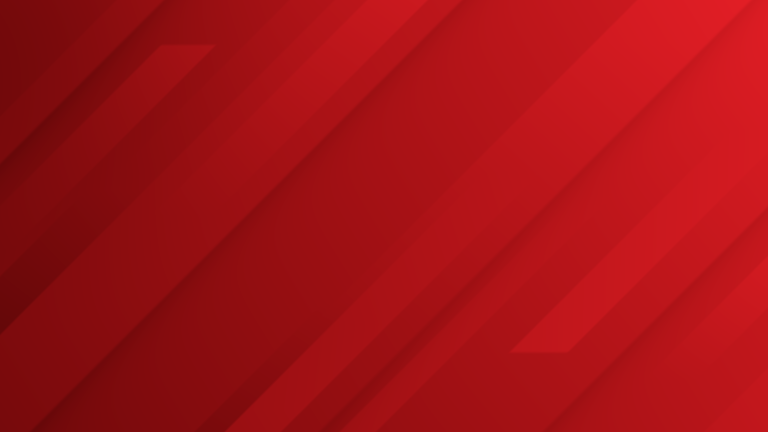
A Shadertoy shader for this background:

```glsl
float edge(float at, float x, float blur) {
    return smoothstep(at - blur, at + blur, x);
}

float band(float x, float from, float to, float blur) {
    return edge(from, x, blur) - edge(to, x, blur);
}

// Strip between two diagonals, fading from full height to clear height
float fadingStrip(float diagonal, float from, float to, float y, float full, float clear, float blur) {
    float fade = clamp((y - clear) / (full - clear), 0.0, 1.0);
    return band(diagonal, from, to, blur) * fade;
}

// Shadow cast to the lower right of a raised edge
float castShadow(float diagonal, float at, float spread, float blur) {
    return edge(at, diagonal, blur) * exp(-max(diagonal - at, 0.0) / spread);
}

vec3 redRamp(float tone) {
    return vec3(tone, 0.14 * tone * tone + 0.008, 0.18 * tone * tone + 0.006);
}

float baseTone(vec2 p) {
    float cornerShade = 1.0 - smoothstep(0.0, 0.75, distance(p, vec2(0.0, 0.95)));
    return 0.44 + 0.168 * p.x + 0.105 * p.y - 0.085 * cornerShade;
}

// Broad raised panels and their shadows
float panelTone(float diagonal, float y, float blur) {
    float tone = 0.025 * band(diagonal, 0.27, 0.38, blur);
    tone += 0.025 * band(diagonal, 0.775, 1.07, blur);
    tone += 0.05 * fadingStrip(diagonal, 1.475, 1.74, y, 0.9, 0.25, blur);
    tone += 0.035 * band(diagonal, 1.74, 2.257, blur) * y;
    tone += 0.02 * edge(2.63, diagonal, blur);

    const float shadowEdges[4] = float[4](0.38, 1.07, 1.74, 2.257);
    for (int i = 0; i < 4; i++) {
        tone -= 0.065 * castShadow(diagonal, shadowEdges[i], 0.04, blur * 2.0);
    }
    return tone;
}

// Narrow translucent strips
float stripTone(float diagonal, float y, float blur) {
    float upperCut = 1.0 - edge(0.896, y, blur);
    float lowerCut = edge(0.184, y, blur);

    float tone = 0.075 * upperCut * fadingStrip(diagonal, 0.477, 0.604, y, 0.9, 0.42, blur);
    tone -= 0.07 * fadingStrip(diagonal, 0.64, 0.775, y, 0.24, 0.56, blur);
    tone += 0.025 * fadingStrip(diagonal, 0.67, 0.85, y, 1.0, 0.6, blur);
    tone += 0.065 * fadingStrip(diagonal, 0.85, 0.99, y, 1.0, 0.5, blur);

    tone -= 0.045 * fadingStrip(diagonal, 1.45, 1.52, y, 0.0, 0.3, blur);
    tone += 0.07 * fadingStrip(diagonal, 1.52, 1.65, y, 0.05, 0.6, blur);
    tone += 0.055 * fadingStrip(diagonal, 1.786, 1.87, y, 0.0, 0.55, blur);

    tone += 0.075 * lowerCut * fadingStrip(diagonal, 1.995, 2.13, y, 0.18, 0.7, blur);
    tone += 0.05 * fadingStrip(diagonal, 2.37, 2.49, y, 0.4, 0.12, blur);
    return tone;
}

void mainImage(out vec4 fragColor, in vec2 fragCoord) {
    vec2 p = fragCoord / iResolution.y;
    float blur = 2.0 / iResolution.y;
    float diagonal = p.x + 1.0 - p.y;

    float tone = baseTone(p);
    tone += panelTone(diagonal, p.y, blur);
    tone += stripTone(diagonal, p.y, blur);
    fragColor = vec4(redRamp(clamp(tone, 0.0, 1.0)), 1.0);
}
```
